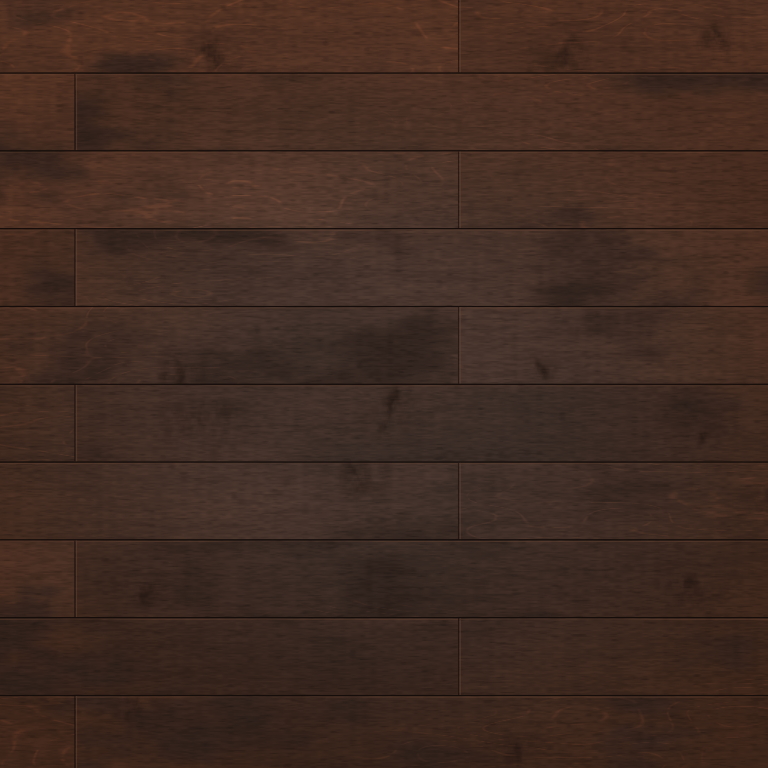
Give the GLSL for this texture, as a WebGL 1 fragment shader.

```glsl
precision highp float;

// Dark stained hardwood floor: ten rows of long planks, joints staggered by half.
// Each plank gets its own tone, stretched-noise fibres, contour-line figure,
// smoky stains and knots; grooves with worn edges and a soft light lie on top.

uniform vec2 u_resolution;

const float ROW_HEIGHT    = 0.1013;
const float FIRST_SEAM    = 0.0945;   // height of the lowest seam
const float JOINT_EVEN    = 0.597;    // joint position in even rows
const float JOINT_ODD     = 0.0975;   // joint position in odd rows
const float GROOVE_HALF   = 0.0008;
const float BEVEL_OFFSET  = 0.0022;
const float TONE_SPREAD   = 0.09;
const float FIBRE_DEPTH   = 0.16;
const float PORE_DEPTH    = 0.17;
const float FIGURE_DEPTH  = 0.13;
const float STAIN_DEPTH   = 0.72;
const float KNOT_DEPTH    = 0.62;
const float KNOT_CHANCE   = 0.34;
const float KNOT_CELLS    = 4.0;      // possible knots along one plank length
const vec3 CORE_COLOR   = vec3(0.268, 0.200, 0.172);
const vec3 RIM_COLOR    = vec3(0.284, 0.172, 0.120);
const vec3 STAIN_COLOR  = vec3(0.172, 0.122, 0.104);
const vec3 KNOT_COLOR   = vec3(0.125, 0.078, 0.062);
const vec3 GROOVE_COLOR = vec3(0.075, 0.045, 0.035);
const vec3 BEVEL_COLOR  = vec3(0.400, 0.260, 0.190);

float hash(vec2 p) {
  vec3 q = fract(vec3(p.xyx) * 0.1031);
  q += dot(q, q.yzx + 33.33);
  return fract((q.x + q.y) * q.z);
}

float noise(vec2 p) {
  vec2 i = floor(p);
  vec2 f = fract(p);
  f = f * f * (3.0 - 2.0 * f);
  return mix(mix(hash(i), hash(i + vec2(1.0, 0.0)), f.x),
             mix(hash(i + vec2(0.0, 1.0)), hash(i + 1.0), f.x), f.y);
}

float fbm(vec2 p) {
  float sum = 0.0;
  float amp = 0.5;
  for (int i = 0; i < 4; i++) {
    sum += amp * noise(p);
    p = p * 2.03 + 17.3;
    amp *= 0.5;
  }
  return sum / 0.9375;
}

// Antialiased line of the given half width around d = 0
float line(float d, float halfWidth, float px) {
  return 1.0 - smoothstep(halfWidth - 0.5 * px, halfWidth + 0.5 * px, abs(d));
}

// Ragged smoky knots; pos.x runs along the plank, pos.y across it
float knots(vec2 pos, vec2 id) {
  float total = 0.0;
  float cell = floor(pos.x * KNOT_CELLS);
  for (int i = -1; i <= 1; i++) {
    float c = cell + float(i);
    vec2 seed = vec2(c + 11.0, 3.0) + id * 7.0;
    float present = step(hash(seed), KNOT_CHANCE);
    vec2 center = vec2((c + 0.2 + 0.6 * hash(seed + 2.7)) / KNOT_CELLS,
                       ROW_HEIGHT * hash(seed + 5.1));
    vec2 d = pos - center;
    d += 0.05 * (vec2(fbm(pos * 30.0 + seed), fbm(pos * 26.0 + seed + 9.0)) - 0.5);
    float size = mix(0.5, 1.2, hash(seed + 8.3));
    vec2 streak = d / vec2(0.009, 0.021);
    vec2 spread = d / vec2(0.045, 0.030);
    float heart = exp(-dot(streak, streak) / size);
    float flare = exp(-dot(spread, spread) / size);
    float grit = smoothstep(0.25, 0.7, fbm(pos * vec2(75.0, 45.0) + seed));
    total += present * (0.65 * heart * (0.4 + 0.6 * grit) + 0.5 * flare * grit);
  }
  return min(total, 1.0);
}

void main() {
  vec2 uv = gl_FragCoord.xy / u_resolution;
  float px = 1.0 / min(u_resolution.x, u_resolution.y);

  // Plank layout
  float v = (uv.y - FIRST_SEAM) / ROW_HEIGHT;
  float row = floor(v);
  float u = uv.x - mix(JOINT_EVEN, JOINT_ODD, mod(row, 2.0));
  vec2 id = vec2(floor(u) + 5.0, row + 5.0);
  vec2 pos = vec2(fract(u), fract(v) * ROW_HEIGHT);
  vec2 shift = 40.0 * vec2(hash(id), hash(id + 31.7));

  // Overall light: cool sheen in the middle, warm rim, darker foot
  float rim = smoothstep(0.10, 0.58, length((uv - vec2(0.5, 0.45)) * vec2(0.85, 1.0)));
  vec3 color = mix(CORE_COLOR, RIM_COLOR, rim) * mix(0.85, 1.09, uv.y);
  color *= 1.0 + TONE_SPREAD * (hash(id + 4.4) - 0.5) * 2.0;

  // Broad clouds, smoky stain and knots
  float cloud = fbm(pos * vec2(4.0, 9.0) + shift + 12.0) - 0.5;
  color *= 1.0 + cloud * vec3(0.30, 0.25, 0.20);
  float stain = smoothstep(0.50, 0.78, fbm(pos * vec2(7.0, 15.0) + shift));
  color = mix(color, STAIN_COLOR, STAIN_DEPTH * stain);
  color = mix(color, KNOT_COLOR, KNOT_DEPTH * knots(pos, id));

  // Long fibres, short sharp pores and faint cross ripple
  float fibre = 0.45 * noise(pos * vec2(9.0, 170.0) + shift)
              + 0.55 * noise(pos * vec2(36.0, 430.0) + shift);
  float pores = noise(pos * vec2(120.0, 520.0) + shift);
  float fleck = smoothstep(0.72, 0.95, noise(pos * vec2(75.0, 480.0) + shift + 21.0));
  float ripple = noise(pos * vec2(130.0, 16.0) + shift);
  color *= 1.0 + FIBRE_DEPTH * (fibre - 0.5) + PORE_DEPTH * (pores - 0.5)
         + 0.05 * (ripple - 0.5) - 0.10 * fleck;

  // Cathedral figure: fine broken contours of a stretched field
  float field = 11.0 * (0.75 * noise(pos * vec2(3.5, 17.0) + shift + 6.0)
              + 0.25 * noise(pos * vec2(11.0, 42.0) + shift));
  float contour = 1.0 - smoothstep(0.0, 0.10, abs(fract(field) - 0.5));
  float patches = smoothstep(0.50, 0.78, noise(pos * vec2(5.0, 12.0) + shift + 3.0));
  float broken = smoothstep(0.25, 0.65, noise(pos * vec2(80.0, 260.0) + shift));
  color *= 1.0 + FIGURE_DEPTH * contour * patches * broken * vec3(1.6, 1.2, 0.9);

  // Grooves, with worn bevels on one side
  float seamDist = (fract(v + 0.5) - 0.5) * ROW_HEIGHT;
  float jointDist = fract(u + 0.5) - 0.5;
  float seamId = floor(v + 0.5);
  float wear = smoothstep(0.2, 0.8, noise(vec2(uv.x * 9.0, seamId * 5.0 + 60.0)));
  float seamBevel = line(seamDist + BEVEL_OFFSET, 0.0007, px) * (0.3 + 0.7 * wear);
  float jointBevel = line(jointDist - BEVEL_OFFSET, 0.0008, px);
  color = mix(color, BEVEL_COLOR, max(0.45 * seamBevel, 0.5 * jointBevel));
  float groove = max(0.95 * line(seamDist, GROOVE_HALF, px), 0.6 * line(jointDist, GROOVE_HALF, px));
  color = mix(color, GROOVE_COLOR, groove);

  gl_FragColor = vec4(color, 1.0);
}
```
